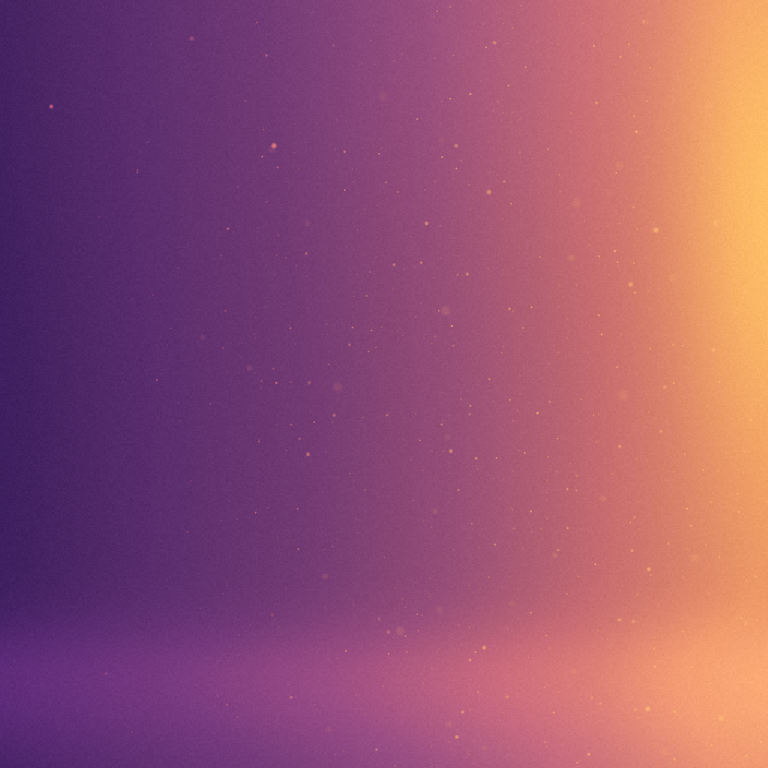
Reproduce this background procedurally as a Shadertoy shader.

```glsl
// Dusky violet to amber gradient with a soft rosy floor band, a glow at the right and drifting dust.

const vec3 GLOW_COLOR = vec3(1.0, 0.75, 0.40);
const vec2 GLOW_CENTER = vec2(1.02, 0.74);
const vec2 GLOW_SIZE = vec2(0.12, 0.36);
const vec3 FLOOR_COLOR = vec3(1.0, 0.69, 0.46);
const vec3 FLOOR_TINT = vec3(0.01, -0.01, 0.05);
const float FLOOR_HEIGHT = 0.115;
const float FLOOR_FADE_UP = 0.075;
const float FLOOR_FADE_DOWN = 0.11;
const float FLOOR_SHIFT = 0.22;
const float TOP_SHIFT = 0.05;
const vec3 DUST_COOL = vec3(0.86, 0.38, 0.52);
const vec3 DUST_WARM = vec3(1.0, 0.73, 0.45);
const float GRAIN_CELLS = 512.0;
const float GRAIN_AMOUNT = 0.035;

// Evenly spaced colours from the left edge to the right edge
const int STOPS = 6;
const vec3 RAMP[STOPS] = vec3[STOPS](
    vec3(0.24, 0.12, 0.37), vec3(0.35, 0.175, 0.425), vec3(0.45, 0.23, 0.45),
    vec3(0.60, 0.31, 0.465), vec3(0.79, 0.43, 0.435), vec3(0.92, 0.57, 0.39));

// Dust layers: cells per unit, largest radius, chance per cell, opacity
const int LAYERS = 5;
const vec4 DUST[LAYERS] = vec4[LAYERS](
    vec4(9.0, 0.0048, 0.40, 0.85), vec4(19.0, 0.0025, 0.30, 0.75),
    vec4(43.0, 0.0011, 0.15, 0.75), vec4(79.0, 0.0008, 0.13, 0.30),
    vec4(13.0, 0.0085, 0.35, 0.18));

vec3 hash3(vec2 p) {
    vec3 q = fract(vec3(p.xyx) * vec3(0.1031, 0.1030, 0.0973));
    q += dot(q, q.yxz + 33.33);
    return fract((q.xxy + q.yzz) * q.zyx);
}

vec3 ramp(float t) {
    float s = clamp(t, 0.0, 1.0) * float(STOPS - 1);
    vec3 color = RAMP[0];
    for (int i = 1; i < STOPS; i++) {
        color = mix(color, RAMP[i], clamp(s - float(i - 1), 0.0, 1.0));
    }
    return color;
}

// Bell curve that is 1 at zero distance
float bell(vec2 d) {
    return exp(-dot(d, d));
}

vec3 backdrop(vec2 uv) {
    float rise = uv.y - FLOOR_HEIGHT;
    float fade = rise > 0.0 ? FLOOR_FADE_UP : FLOOR_FADE_DOWN;
    float band = bell(vec2(rise / fade, 0.0));

    // Warmth grows to the right and is lifted near the floor and the top
    float warmth = uv.x + TOP_SHIFT * smoothstep(0.4, 1.0, uv.y);
    warmth += FLOOR_SHIFT * band * (1.0 - 0.5 * uv.x);
    vec3 color = ramp(warmth) + FLOOR_TINT * band;

    // Pink haze along the top and bottom edges
    float haze = smoothstep(0.6, 1.0, uv.y) + smoothstep(0.15, 0.0, uv.y);
    color.b += 0.035 * haze * smoothstep(0.1, 0.7, uv.x);

    color = mix(color, GLOW_COLOR, bell((uv - GLOW_CENTER) / GLOW_SIZE));
    float corner = band * smoothstep(0.75, 1.05, uv.x);
    return mix(color, FLOOR_COLOR, 0.85 * corner);
}

// Opacity of one scattered layer of round specks
float dustLayer(vec2 p, vec4 layer, float seed, float aspect, float pixel) {
    vec2 cell = floor(p * layer.x);
    vec3 place = hash3(cell + seed);
    vec3 kind = hash3(cell + seed + 71.0);
    vec2 center = (cell + 0.2 + 0.6 * place.xy) / layer.x;
    float radius = layer.y * mix(0.45, 1.0, kind.x * kind.x);
    float density = smoothstep(0.0, 0.75, center.x / aspect);
    float present = step(place.z, layer.z * density);
    float speck = 1.0 - smoothstep(radius * 0.3, radius + pixel, length(p - center));
    return present * speck * layer.w * mix(0.35, 1.0, kind.y);
}

void mainImage(out vec4 fragColor, in vec2 fragCoord) {
    vec2 uv = fragCoord / iResolution.xy;
    vec2 p = fragCoord / iResolution.y;
    float aspect = iResolution.x / iResolution.y;
    float pixel = 1.0 / iResolution.y;
    vec3 color = backdrop(uv);

    // Dust takes on the warmth of the light behind it
    vec3 dustColor = mix(DUST_COOL, DUST_WARM, smoothstep(0.1, 0.75, uv.x));
    for (int i = 0; i < LAYERS; i++) {
        float seed = 17.0 + 131.0 * float(i);
        color = mix(color, dustColor, dustLayer(p, DUST[i], seed, aspect, pixel));
    }

    // Fine film grain
    vec3 grain = hash3(floor(p * GRAIN_CELLS) + 5.0);
    color += GRAIN_AMOUNT * (0.5 * (grain.x + grain.y) - 0.5);
    fragColor = vec4(clamp(color, 0.0, 1.0), 1.0);
}
```
